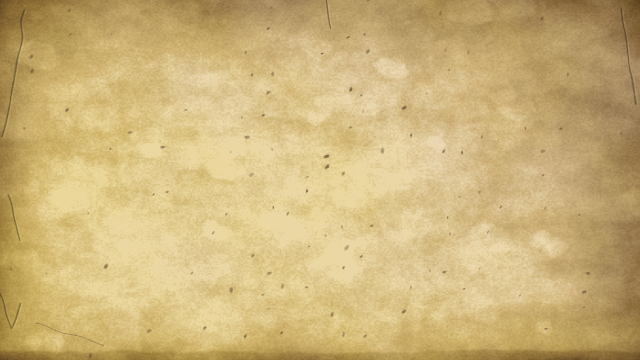
A WebGL 2 fragment shader for this texture:

```glsl
#version 300 es
precision highp float;

uniform vec2 u_resolution;
out vec4 fragColor;

#define DEEP vec3(0.28, 0.18, 0.06)
#define BROWN vec3(0.57, 0.45, 0.24)
#define OCHRE vec3(0.69, 0.58, 0.33)
#define STRAW vec3(0.81, 0.70, 0.44)
#define CREAM vec3(0.92, 0.845, 0.645)
#define SPECK_COLOR vec3(0.43, 0.33, 0.22)
#define PAPER_TONE 0.905
#define MOTTLE 0.17
#define GRAIN 0.085
#define SPECK_CELL 0.055
#define BLOTCH_CELL 0.19

float hash(vec2 p) {
    vec3 q = fract(p.xyx * vec3(0.1031, 0.1030, 0.0973));
    q += dot(q, q.yzx + 33.33);
    return fract((q.x + q.y) * q.z);
}

vec2 hash2(vec2 p) {
    return vec2(hash(p + 17.3), hash(p + 61.7));
}

float noise(vec2 p) {
    vec2 i = floor(p), f = fract(p);
    f = f * f * (3.0 - 2.0 * f);
    return mix(mix(hash(i), hash(i + vec2(1, 0)), f.x),
               mix(hash(i + vec2(0, 1)), hash(i + vec2(1, 1)), f.x), f.y);
}

float fbm(vec2 p) {
    float sum = 0.0, amp = 0.5;
    for (int i = 0; i < 5; i++) {
        sum += amp * noise(p);
        p = mat2(1.6, 0.9, -0.9, 1.6) * p + 7.1;
        amp *= 0.52;
    }
    return sum;
}

float segment(vec2 p, vec2 a, vec2 b) {
    vec2 d = b - a;
    return length(p - a - d * clamp(dot(p - a, d) / dot(d, d), 0.0, 1.0));
}

// Small dark inclusions, densest around the middle
float specks(vec2 p, vec2 center, float px) {
    vec2 cell = floor(p / SPECK_CELL);
    vec2 mid = (cell + 0.2 + 0.6 * hash2(cell)) * SPECK_CELL;
    float chance = mix(0.09, 0.36, exp(-4.0 * dot(mid - center, mid - center)));
    float size = mix(0.002, 0.0058, pow(hash(cell + 5.2), 1.6));
    float angle = hash(cell + 9.4) * 1.6;
    vec2 d = mat2(cos(angle), -sin(angle), sin(angle), cos(angle)) * (p - mid);
    d += 0.002 * (noise(p * 260.0) - 0.5);
    float dist = length(d * vec2(0.75, 1.25)) - size;
    float shape = 1.0 - smoothstep(-px, px, dist);
    return shape * step(hash(cell + 2.8), chance) * mix(0.35, 0.85, hash(cell + 8.1));
}

// Pale worn patches with feathered, ragged outlines
float blotches(vec2 p) {
    p += 0.035 * (vec2(fbm(p * 24.0), fbm(p * 24.0 + 31.0)) - 0.5);
    vec2 q = mat2(0.97, 0.24, -0.24, 0.97) * p / BLOTCH_CELL;
    vec2 cell = floor(q);
    vec2 d = q - cell - mix(vec2(0.36), vec2(0.64), hash2(cell));
    float size = mix(0.12, 0.27, hash(cell + 3.3));
    float shape = 1.0 - smoothstep(-0.05, 0.035, length(d * vec2(0.78, 1.2)) - size);
    return shape * step(hash(cell + 12.6), 0.42) * mix(0.3, 1.0, hash(cell + 4.9));
}

// Folds along the borders and a branched crack in the lower left
float creases(vec2 p, float width, float px) {
    p += 0.012 * (vec2(noise(p * 18.0), noise(p * 18.0 + 5.0)) - 0.5);
    float d = segment(p, vec2(0.07, 0.97), vec2(0.01, 0.62));
    d = min(d, segment(p, vec2(0.02, 0.46), vec2(0.06, 0.33)));
    d = min(d, segment(p, vec2(width - 0.05, 0.97), vec2(width - 0.015, 0.71)));
    d = min(d, segment(p, vec2(0.51 * width, 1.0), vec2(0.517 * width, 0.92)));
    d = min(d, segment(p, vec2(0.0, 0.18), vec2(0.035, 0.09)));
    d = min(d, segment(p, vec2(0.035, 0.09), vec2(0.06, 0.16)));
    d = min(d, segment(p, vec2(0.1, 0.1), vec2(0.29, 0.04)) + 0.001);
    return 1.0 - smoothstep(0.0, 0.0015 + px, d);
}

vec3 paperRamp(float tone) {
    vec3 c = mix(DEEP, BROWN, clamp((tone - 0.28) / 0.29, 0.0, 1.0));
    c = mix(c, OCHRE, clamp((tone - 0.57) / 0.12, 0.0, 1.0));
    c = mix(c, STRAW, clamp((tone - 0.69) / 0.12, 0.0, 1.0));
    return mix(c, CREAM, clamp((tone - 0.81) / 0.11, 0.0, 1.0));
}

void main() {
    float px = 1.0 / u_resolution.y;
    vec2 p = gl_FragCoord.xy * px;
    float width = u_resolution.x * px;

    // Aged borders, broad at the top and right
    float wear = 0.7 + 0.6 * fbm(p * 7.0);
    float tone = PAPER_TONE;
    tone -= wear * (0.25 * exp(-(1.0 - p.y) / 0.16) + 0.26 * exp(-(width - p.x) / 0.22));
    tone -= wear * (0.25 * exp(-p.x / 0.09) + 0.20 * exp(-p.y / 0.06));
    float rim = 0.022 + 0.02 * (fbm(vec2(p.x * 9.0, 2.0)) - 0.5);
    tone -= 0.08 * (1.0 - smoothstep(-0.004, 0.006, p.y - rim));

    // Mostly horizontal mottling, patches and grain
    vec2 drift = p + 0.05 * vec2(fbm(p * 5.0), fbm(p * 5.0 + 9.0));
    float streaks = fbm(drift * vec2(5.0, 13.0));
    tone += MOTTLE * (streaks - 0.5) + 0.09 * (fbm(p * 32.0) - 0.5);
    tone += 0.022 * (smoothstep(0.5, 0.56, fbm(drift * vec2(7.0, 15.0) + 20.0)) - 0.45);
    tone += 0.065 * blotches(p);
    tone += GRAIN * (0.6 * noise(p * vec2(190.0, 230.0)) + 0.4 * noise(p * 330.0 + 40.0) - 0.5);
    vec3 color = paperRamp(tone);

    // Golden warmth at the left, greyer stains at the right and top
    float cool = smoothstep(0.1, 1.1, 0.5 * p.x / width + 0.35 * p.y + 0.8 * (fbm(p * 4.0 + 50.0) - 0.35));
    color.b += mix(-0.045, 0.075, cool) * smoothstep(0.4, 0.65, tone);

    color = mix(color, SPECK_COLOR, specks(p, vec2(0.58 * width, 0.45), px));
    color = mix(color, color * 0.58, 0.75 * creases(p, width, px));
    color += 0.05 * creases(p - vec2(0.004, -0.002), width, px);
    fragColor = vec4(clamp(color, 0.0, 1.0), 1.0);
}
```
